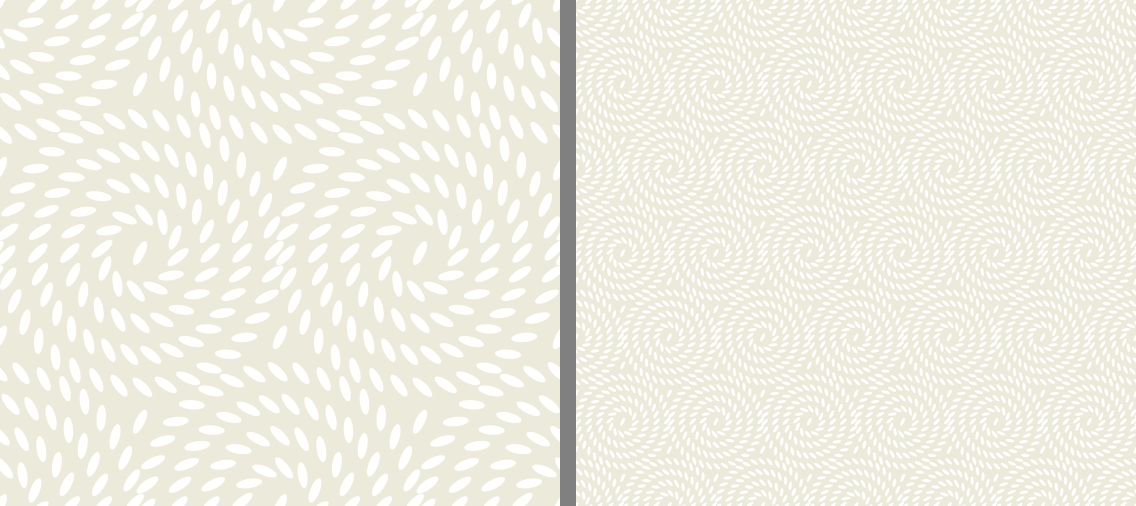
Left, the tile; right, the same tile 3 across and 3 down.
This pattern is drawn by a Shadertoy shader. Its source:

```glsl
// Rice-like grains set in concentric rings around a staggered lattice of centres.
// Every grain leans 45 degrees off its radius, so the rings read as swirls;
// single grains fill each centre and the gaps where three swirls meet.

#define COLUMNS     2.0                    // swirls across the canvas
#define GRAIN       vec2(0.0464, 0.0166)   // half length and half width
#define RING_COUNT  4
#define FIRST_RING  0.1367                 // radius of the innermost ring
#define RING_STEP   0.1142                 // distance between rings
#define RING_LEAN   0.785                  // grain angle against the radius
#define LONE_LEAN   1.12                   // angle of the single grains
#define GROUND      vec3(0.925, 0.918, 0.860)
#define GRAIN_WHITE vec3(1.0, 1.0, 0.995)

const float TAU = 6.2831853;
const float grainsInRing[RING_COUNT] = float[](12.0, 20.0, 30.0, 36.0);
const float ringPhase[RING_COUNT] = float[](0.416, 0.0, 0.0, 0.0175);

// Turns p clockwise, so a shape drawn in the result appears turned by angle.
vec2 unturn(vec2 p, float angle) {
    float c = cos(angle), s = sin(angle);
    return vec2(c * p.x + s * p.y, c * p.y - s * p.x);
}

// Approximate signed distance to a grain, an ellipse leaning by angle.
float grainDistance(vec2 p, float angle) {
    p = unturn(p, angle);
    vec2 scaled = p / GRAIN;
    float slope = 2.0 * length(scaled / GRAIN);
    return (dot(scaled, scaled) - 1.0) / max(slope, 1e-3);
}

// Nearest grain of one ring; the two neighbours may overlap its sector.
float ringDistance(vec2 p, float radius, float count, float phase) {
    float sector = TAU / count;
    float nearest = floor((atan(p.y, p.x) - phase) / sector + 0.5);
    float d = 1.0;
    for (int k = -1; k <= 1; k++) {
        float angle = phase + (nearest + float(k)) * sector;
        vec2 local = unturn(p, angle) - vec2(radius, 0.0);
        d = min(d, grainDistance(local, RING_LEAN));
    }
    return d;
}

// One swirl with its centre grain and the gap grains above and below it.
float swirlDistance(vec2 p, float rowHeight) {
    vec2 gap = vec2(0.0, rowHeight * 2.0 / 3.0);
    float d = grainDistance(p, LONE_LEAN);
    d = min(d, grainDistance(p - gap, LONE_LEAN));
    d = min(d, grainDistance(p + gap, LONE_LEAN));
    for (int i = 0; i < RING_COUNT; i++) {
        float radius = FIRST_RING + RING_STEP * float(i);
        d = min(d, ringDistance(p, radius, grainsInRing[i], ringPhase[i]));
    }
    return d;
}

void mainImage(out vec4 fragColor, in vec2 fragCoord) {
    // One unit is the spacing of swirls; the canvas holds two staggered rows.
    float pixel = COLUMNS / iResolution.x;
    vec2 p = fragCoord * pixel;
    vec2 period = vec2(1.0, iResolution.y * pixel);

    // Wrapped lattice, with side neighbours for grains that cross the border.
    float d = 1.0;
    for (int row = 0; row < 2; row++) {
        vec2 local = p - 0.5 * float(row) * period;
        local -= period * floor(local / period + 0.5);
        for (int side = -1; side <= 1; side++) {
            vec2 q = local - vec2(float(side), 0.0);
            if (length(q) < 0.75) d = min(d, swirlDistance(q, 0.5 * period.y));
        }
    }

    float cover = clamp(0.5 - d / pixel, 0.0, 1.0);
    fragColor = vec4(mix(GROUND, GRAIN_WHITE, cover), 1.0);
}
```
